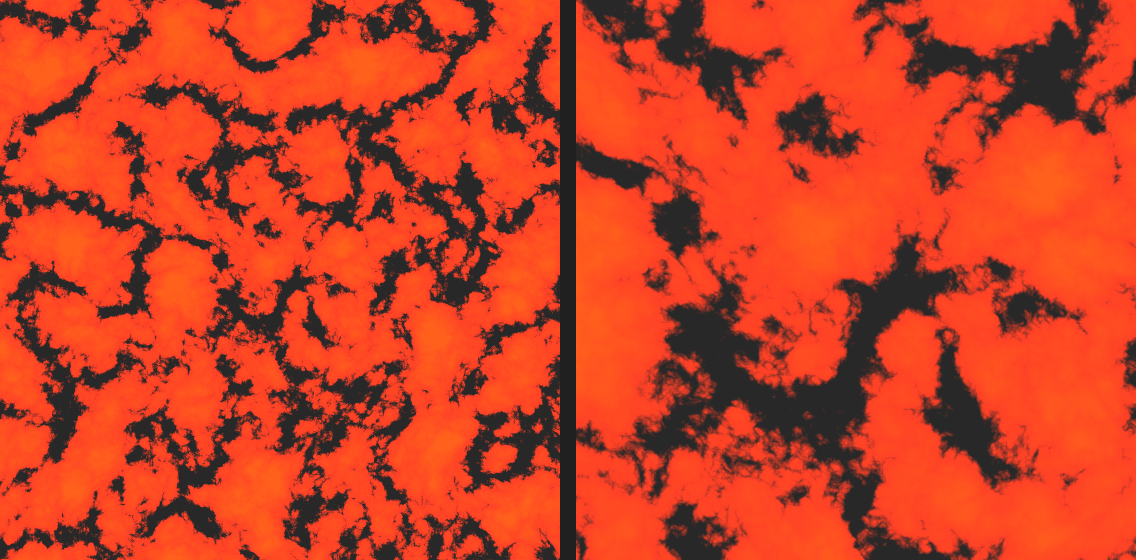
Left: the whole. Right: its middle third, enlarged.
Give the GLSL for this texture, as a three.js fragment shader.

```glsl
varying vec2 vUv;

const vec3 CHAR_BLACK = vec3(0.157, 0.157, 0.157);
const vec3 EMBER_RED = vec3(1.0, 0.25, 0.15);
const vec3 HOT_ORANGE = vec3(1.0, 0.38, 0.11);

const float BASE_CELLS = 6.6;      // largest noise cells across the canvas
const int OCTAVES = 7;
const float GAIN = 0.62;
const mat2 OCTAVE_TURN = mat2(1.6, 1.2, -1.2, 1.6);  // doubles and rotates
const vec2 OCTAVE_SHIFT = vec2(17.37, 9.71);

const float CHAR_LEVEL = 0.275;    // heat below this is fully charred
const float EMBER_LEVEL = 0.398;   // heat above this is fully glowing
const float GLOW_START = 0.37;
const float GLOW_END = 0.86;

const float WARP_AMOUNT = 0.007;
const float WARP_FREQUENCY = 11.0;
const float TAU = 6.28319;

float hash(vec2 cell) {
  vec3 p = fract(vec3(cell.xyx) * 0.1031);
  p += dot(p, p.yzx + 33.33);
  return fract((p.x + p.y) * p.z);
}

// Slope of a random unit gradient along the offset from a lattice corner
float cornerSlope(vec2 corner, vec2 offset) {
  float angle = TAU * hash(corner);
  return dot(vec2(cos(angle), sin(angle)), offset);
}

float gradientNoise(vec2 p) {
  vec2 cell = floor(p);
  vec2 f = fract(p);
  vec2 fade = f * f * f * (f * (f * 6.0 - 15.0) + 10.0);
  vec2 right = vec2(1.0, 0.0);
  vec2 up = vec2(0.0, 1.0);
  float bottom = mix(cornerSlope(cell, f), cornerSlope(cell + right, f - right), fade.x);
  float top = mix(cornerSlope(cell + up, f - up), cornerSlope(cell + 1.0, f - 1.0), fade.x);
  return mix(bottom, top, fade.y);
}

// Folded octaves: round billows parted by sharp creases
float turbulence(vec2 p) {
  float sum = 0.0;
  float amplitude = 1.0;
  for (int i = 0; i < OCTAVES; i++) {
    sum += amplitude * abs(gradientNoise(p));
    amplitude *= GAIN;
    p = OCTAVE_TURN * p + OCTAVE_SHIFT;
  }
  return sum;
}

// Layered sines bend the lattice out of line
vec2 sineWarp(vec2 p) {
  vec2 q = p * WARP_FREQUENCY;
  return sin(q.yx + vec2(0.7, 2.1)) + 0.5 * sin(2.3 * q.yx + 1.4 * q + vec2(4.0, 1.2));
}

void main() {
  vec2 p = vUv + WARP_AMOUNT * sineWarp(vUv);
  float heat = turbulence(p * BASE_CELLS + OCTAVE_SHIFT);

  // Slow glow in the billows, steep fall to flat char in the creases
  float glow = clamp((heat - GLOW_START) / (GLOW_END - GLOW_START), 0.0, 1.0);
  vec3 lava = mix(EMBER_RED, HOT_ORANGE, glow);
  float burning = smoothstep(CHAR_LEVEL, EMBER_LEVEL, heat);
  gl_FragColor = vec4(mix(CHAR_BLACK, lava, burning), 1.0);
}
```
